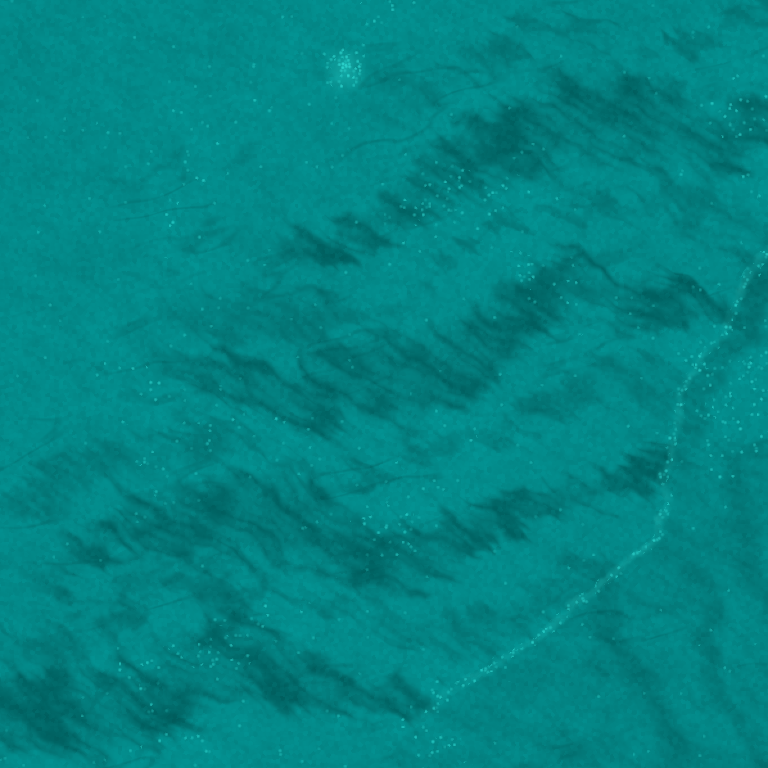
Give the GLSL for this texture, as a WebGL 2 fragment shader.

```glsl
#version 300 es
precision highp float;
// Teal rocky relief: rope-like shaded folds, a bright ridge and scattered glints.
uniform vec2 u_resolution;
out vec4 outColor;

const float BASE_TONE = 0.549;
const vec3 GLINT_COLOR = vec3(0.2, 0.88, 0.85);
const vec2 STREAK_DIR = vec2(0.84, -0.54);
const vec2 STREAK_SCALE = vec2(8.0, 27.0);
const int FOLD_COUNT = 8;
const float FOLD_SPACING = 0.1075;
const float FOLD_WIDTH = 0.052;
const float FOLD_DEPTH = 0.135;
const float CREASE_DEPTH = 0.05;
const float RIDGE_WIDTH = 0.009;
const float VALLEY_WIDTH = 0.045;
const float GRAIN_SCALE = 170.0;
const float GRAIN_DEPTH = 0.042;
const float GLINT_SCALE = 210.0;
const vec2 GLINT_PATCH = vec2(0.45, 0.91);

vec2 hash2(vec2 p) {
    vec3 q = fract(p.xyx * vec3(0.1031, 0.1030, 0.0973));
    q += dot(q, q.yzx + 33.33);
    return fract((q.xx + q.yz) * q.zy);
}

// Distance to the nearest scattered point, with that cell's random value.
vec2 cellular(vec2 p) {
    vec2 cell = floor(p), nearest = vec2(8.0, 0.0);
    for (int n = 0; n < 9; n++) {
        vec2 id = cell + vec2(n % 3 - 1, n / 3 - 1);
        float d = length(id + 0.15 + 0.7 * hash2(id + 57.0) - p);
        if (d < nearest.x) nearest = vec2(d, hash2(id + 191.0).x);
    }
    return nearest;
}

// Layered sines, about -1 to 1.
float waves(vec2 p) {
    float sum = 0.0, gain = 0.5;
    for (int i = 0; i < 4; i++) {
        sum += gain * sin(p.x + 1.7 * sin(p.y)) * cos(p.y + 1.3 * sin(p.x * 0.7));
        p = mat2(1.5, 1.1, -1.1, 1.5) * p + 2.3;
        gain *= 0.6;
    }
    return sum;
}

// Creased strands running down to the right, 0 to 1.
float strands(vec2 p) {
    vec2 q = vec2(dot(p, STREAK_DIR), dot(p, vec2(-STREAK_DIR.y, STREAK_DIR.x)));
    q.y += 0.02 * waves(p * 15.0);
    q *= STREAK_SCALE;
    float coarse = cellular(q).x, fine = cellular(q * 2.4 + 9.0).x;
    return smoothstep(0.18, 0.72, 0.6 * coarse + 0.4 * fine);
}

// Folds climb more steeply toward the top; every second one is fainter.
float folds(vec2 p, float strand) {
    float shade = 0.0, ragged = 0.018 * waves(p * 26.0);
    for (int i = 0; i < FOLD_COUNT; i++) {
        float k = float(i), major = 1.0 - mod(k, 2.0);
        float center = 0.10 + FOLD_SPACING * k + 0.045 * k * (p.x - 0.5)
            + 0.038 * sin(11.0 * p.x - 0.6 + 0.35 * (k - 4.0))
            + 0.012 * sin(25.0 * p.x + 2.1 * k);
        float width = FOLD_WIDTH * mix(0.55, 1.0, major) * (1.0 + 0.4 * sin(8.0 * p.x + 2.4 * k));
        float d = abs(p.y - center + ragged) + 0.03 * (0.5 - strand);
        float start = mix(0.15 * (k - 4.0), 0.075 * k - 0.14, major);
        float body = smoothstep(start, start + 0.12, p.x) * (1.0 - smoothstep(width * 0.4, width * 1.15, d));
        shade = max(shade, body * mix(0.5, 1.0, major));
    }
    return shade;
}

float ridgeX(float y) {
    return 0.46 + 0.41 * smoothstep(-0.06, 0.36, y) + 0.16 * smoothstep(0.4, 0.78, y)
        + 0.005 * sin(47.0 * y) + 0.003 * sin(113.0 * y);
}

void main() {
    vec2 p = gl_FragCoord.xy / u_resolution;
    float strand = strands(p), patches = waves(p * 9.0 + 1.0), rough = waves(p * 60.0);

    // Signed distance to the ridge, positive on its right
    float slope = (ridgeX(p.y + 0.01) - ridgeX(p.y - 0.01)) / 0.02;
    float side = (p.x - ridgeX(p.y)) / sqrt(1.0 + slope * slope) + 0.006 * rough;
    float right = smoothstep(-0.008, 0.008, side), upper = smoothstep(0.36, 0.46, p.y);

    // Open faces, folds and thin creases
    float fold = folds(p, strand) * (1.0 - right);
    float tone = BASE_TONE + 0.016 * patches - 0.022 * strand - 0.01 * rough;
    tone -= FOLD_DEPTH * fold * (0.36 + 0.64 * strand);
    float line = abs(waves(vec2(7.0 * p.x, 24.0 * (p.y - 0.25 * p.x))));
    float crease = (1.0 - smoothstep(0.0, 0.13, line)) * smoothstep(-0.1, 0.4, waves(p * 13.0 + 4.0));
    tone -= CREASE_DEPTH * crease * (1.0 - 0.6 * fold) * smoothstep(0.0, 0.3, p.x + 0.4 - 0.5 * p.y);

    // Valley beside the ridge, and dark veins below it
    float valley = right * upper * (1.0 - smoothstep(0.6, 1.1, side / VALLEY_WIDTH));
    float vein = 0.0;
    for (int i = 0; i < 3; i++) {
        float k = float(i);
        float center = 0.80 + 0.11 * k - 0.4 * (p.y - 0.2) + 0.018 * sin(26.0 * p.y + 2.0 * k);
        vein = max(vein, 1.0 - smoothstep(0.002, 0.026, abs(p.x - center + 0.02 * waves(p * 24.0 + k))));
    }
    tone -= 0.1 * valley * (0.5 + 0.5 * strand);
    tone -= right * (1.0 - upper) * (0.018 + 0.02 * strand + 0.075 * vein * (0.65 + 0.35 * patches));

    // Fine surface grain
    vec2 grain = cellular(p * GRAIN_SCALE);
    tone += GRAIN_DEPTH * (grain.y - 0.5) * (1.0 - smoothstep(0.35, 0.95, grain.x));

    // Glints gather in patches and along the ridge
    float ridge = (1.0 - smoothstep(0.1, 1.0, abs(side) / RIDGE_WIDTH)) * smoothstep(0.02, 0.14, p.y);
    float cluster = 1.0 - smoothstep(0.0, 0.04, length(p - GLINT_PATCH) + 0.008 * rough);
    float density = 0.006 + 0.12 * smoothstep(0.4, 0.9, patches) + 0.7 * cluster + 0.35 * ridge
        + 0.09 * right * upper * (1.0 - valley);
    vec2 spot = cellular(p * GLINT_SCALE + 31.0);
    float glint = step(spot.y, density) * (1.0 - smoothstep(0.05, 0.75, spot.x));
    glint *= 0.18 + 0.4 * fract(spot.y * 83.0);
    glint += 0.22 * ridge * (0.6 + 0.7 * rough) + 0.3 * cluster;

    vec3 color = vec3(0.01 * smoothstep(0.38, 0.46, tone), tone, tone * 0.998);
    outColor = vec4(mix(color, GLINT_COLOR, clamp(glint, 0.0, 0.9)), 1.0);
}
```
